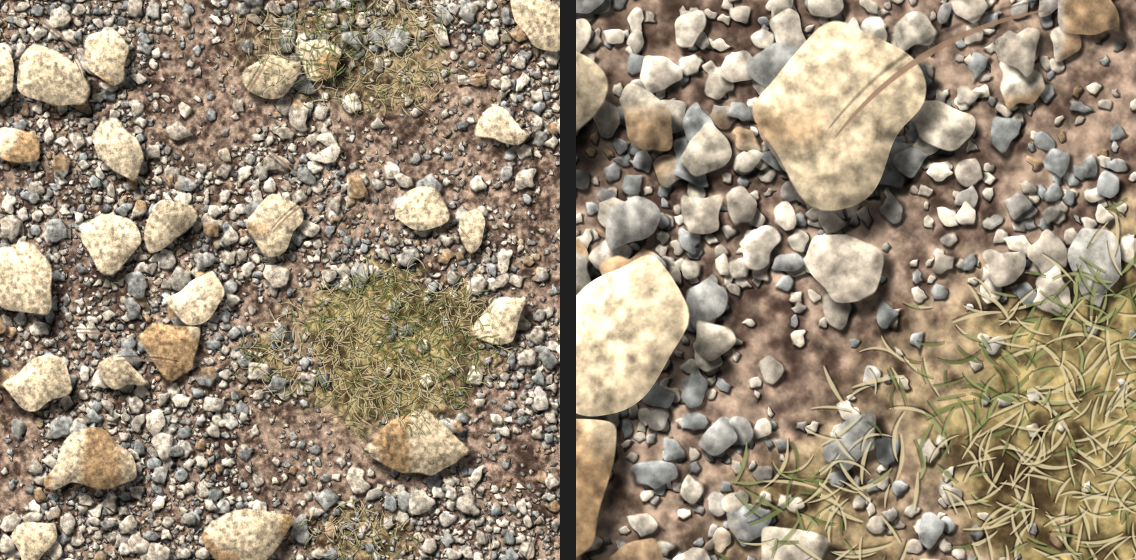
Left: the whole. Right: its middle third, enlarged.
Give the GLSL for this texture, as a Shadertoy shader.

```glsl
vec3 hash(vec2 p) {
    vec3 q = fract(p.xyx * vec3(0.1031, 0.1030, 0.0973));
    q += dot(q, q.yxz + 33.33);
    return fract((q.xxy + q.yzz) * q.zyx);
}

float noise(vec2 p) {
    vec2 i = floor(p), f = fract(p);
    f = f * f * (3.0 - 2.0 * f);
    return mix(mix(hash(i).x, hash(i + vec2(1, 0)).x, f.x),
               mix(hash(i + vec2(0, 1)).x, hash(i + vec2(1, 1)).x, f.x), f.y);
}

float fbm(vec2 p) {
    float sum = 0.0, amp = 0.53;
    for (int i = 0; i < 4; i++) {
        sum += amp * noise(p);
        p = mat2(1.6, 1.2, -1.2, 1.6) * p + 7.3;
        amp *= 0.5;
    }
    return sum;
}

mat2 rotate(float a) {
    return mat2(cos(a), sin(a), -sin(a), cos(a));
}

float softEllipse(vec2 p, vec2 size, float ragged) {
    return 1.0 - smoothstep(0.55, 1.25, length(p / size) + ragged);
}

// Ground cover: x = grass, y = bare soil
vec2 groundCover(vec2 uv) {
    float ragged = 0.7 * noise(uv * 11.0) + 0.4 * noise(uv * 27.0) - 0.55;
    float meadow = softEllipse(uv - vec2(0.70, 0.39), vec2(0.22, 0.13), ragged);
    float tufts = softEllipse(uv - vec2(0.66, 0.91), vec2(0.19, 0.10), ragged);
    float fringe = softEllipse(uv - vec2(0.64, 0.04), vec2(0.10, 0.05), ragged);
    float hollow = softEllipse(uv - vec2(0.40, 0.83), vec2(0.15, 0.12), ragged);
    float track = softEllipse(uv - vec2(0.64, 0.22), vec2(0.19, 0.10), ragged);
    float worn = 0.85 * smoothstep(0.48, 0.68, noise(uv * 6.0 + 3.0) + 0.25 * ragged);
    return vec2(max(meadow, 0.55 * max(tufts, fringe)), max(worn, max(hollow, track)));
}

// Rounded polygon: x = distance, yz = outward slope
vec3 pebble(vec2 p, vec2 id) {
    float total = 0.0;
    vec2 slope = vec2(0);
    for (float k = 0.0; k < 6.0; k++) {
        vec3 h = hash(id + k * 17.0 + 5.0);
        float a = 1.0472 * (k + 0.8 * h.x);
        vec2 dir = vec2(cos(a), sin(a));
        float w = exp(clamp(9.0 * (dot(p, dir) - 0.68 - 0.4 * h.y), -40.0, 40.0));
        total += w;
        slope += w * dir;
    }
    return vec3(log(total) / 9.0, slope / total);
}

void stones(inout vec3 col, vec2 uv, float count, float density, float sandy, float grain, float pixel) {
    vec2 q = uv * count;
    q += 0.2 * (vec2(noise(q * 3.0), noise(q * 3.0 + 40.0)) - 0.5);
    for (int y = 1; y >= -1; y--)
    for (int x = -1; x <= 1; x++) {
        vec2 id = floor(q) + vec2(x, y);
        vec3 place = hash(id + count * 3.0);
        if (place.z > density) continue;
        vec3 look = hash(id + count * 7.0 + 91.0);
        vec2 center = id + 0.2 + 0.6 * place.xy;
        float radius = mix(0.30, 0.58, look.x);
        vec2 p = q - center;
        if (length(p) > 1.8 * radius) continue;
        vec2 ground = groundCover(center / count);
        float bare = ground.y * (1.0 - sandy);
        if (place.z > density * (1.0 - 0.85 * bare) * (1.0 - 0.9 * ground.x)) continue;

        mat2 turn = rotate(6.283 * look.y);
        vec2 squash = vec2(1.0, 1.0 + 0.5 * look.z) / radius;
        vec3 body = pebble(turn * p * squash, id + count);
        float shade = pebble(turn * (p - radius * vec2(0.20, -0.28)) * squash, id + count).x;
        float edge = 1.3 * pixel * count / radius;

        // Cast shadow
        col *= 1.0 - 0.70 * (1.0 - smoothstep(-0.10, 0.16 + edge, shade));

        // Mineral colour and sunlight from the upper left
        vec3 kind = hash(id + count * 11.0 + 37.0);
        vec3 rock = mix(vec3(0.57, 0.57, 0.55), vec3(0.75, 0.69, 0.61), smoothstep(0.15, 0.5, kind.x));
        rock = mix(rock, vec3(0.90, 0.84, 0.74), smoothstep(0.5, 0.95, kind.x));
        rock = mix(rock, vec3(0.90, 0.79, 0.62), sandy);
        float rust = smoothstep(0.55, 0.72, noise(uv * 17.0 + 9.0)) * step(0.82 - 0.5 * sandy, kind.y);
        rock = mix(rock, vec3(0.60, 0.43, 0.26), 0.65 * rust);
        float light = dot(body.yz * turn, vec2(-0.5, 0.86)) * smoothstep(-0.75, 0.0, body.x);
        rock *= (0.82 + 0.30 * kind.z) * (1.0 + 0.40 * light) * (0.44 + 1.16 * grain);
        col = mix(col, rock, 1.0 - smoothstep(-edge, edge, body.x));
    }
}

// Bent strands; dry = 1 gives twigs
void blades(inout vec3 col, vec2 uv, float count, float seed, float dry, float straw, float pixel) {
    vec2 q = uv * count;
    for (int y = -1; y <= 1; y++)
    for (int x = -1; x <= 1; x++) {
        vec2 id = floor(q) + vec2(x, y);
        vec3 place = hash(id + seed * 31.0), look = hash(id + seed * 47.0 + 13.0);
        vec2 center = id + place.xy;
        vec2 p = rotate(6.283 * look.x) * (q - center);
        p.x += (look.y - 0.5) * p.y * p.y;
        float taper = 1.0 - abs(p.y) / (0.35 + 0.5 * look.z);
        if (taper < 0.0 || abs(p.x) > 0.2) continue;
        if (place.z > mix(groundCover(center / count).x, 0.12, dry)) continue;
        float width = mix(0.055, 0.018, dry) * sqrt(taper);
        float edge = pixel * count;
        vec3 tint = mix(vec3(0.32, 0.36, 0.18), vec3(0.62, 0.64, 0.40), look.y);
        tint = mix(tint, vec3(0.84, 0.77, 0.58), step(0.85 - 0.55 * straw, look.z));
        tint = mix(tint, vec3(0.58, 0.45, 0.35), dry);
        float inside = smoothstep(0.0, 0.1, taper);
        col *= 1.0 - 0.35 * inside * (1.0 - smoothstep(0.0, width + edge, abs(p.x - 0.06)));
        col = mix(col, tint, 0.85 * inside * (1.0 - smoothstep(width - edge, width + edge, abs(p.x))));
    }
}

void mainImage(out vec4 fragColor, in vec2 fragCoord) {
    float pixel = 1.0 / iResolution.y;
    vec2 uv = fragCoord * pixel;
    float grain = fbm(uv * 150.0);

    // Crumbly soil
    float clod = 0.4 * fbm(uv * 18.0) + 0.6 * fbm(uv * 95.0 + 5.0);
    vec3 col = mix(vec3(0.23, 0.17, 0.14), vec3(0.66, 0.55, 0.46), smoothstep(0.27, 0.68, clod));
    col *= 0.55 + 1.05 * grain;
    col = mix(col, col * vec3(1.0, 1.04, 0.78), groundCover(uv).x);

    // Gravel from grit to boulders
    stones(col, uv, 115.0, 0.50, 0.0, grain, pixel);
    stones(col, uv, 66.0, 0.58, 0.0, grain, pixel);
    stones(col, uv, 38.0, 0.62, 0.0, grain, pixel);
    stones(col, uv, 23.0, 0.42, 0.1, grain, pixel);
    stones(col, uv, 7.5, 0.30, 0.85, grain, pixel);

    // Twigs and grass
    float straw = smoothstep(0.35, 0.65, noise(uv * 16.0 + 2.0));
    blades(col, uv, 9.0, 3.0, 1.0, straw, pixel);
    for (float i = 0.0; i < 5.0; i++)
        blades(col, uv, 41.0 + 6.0 * i, 11.0 + i, 0.0, straw, pixel);

    // Sunlit exposure
    col = 1.04 * pow(max(col, 0.0), vec3(0.86));
    fragColor = vec4(clamp(col, 0.0, 1.0), 1.0);
}
```
